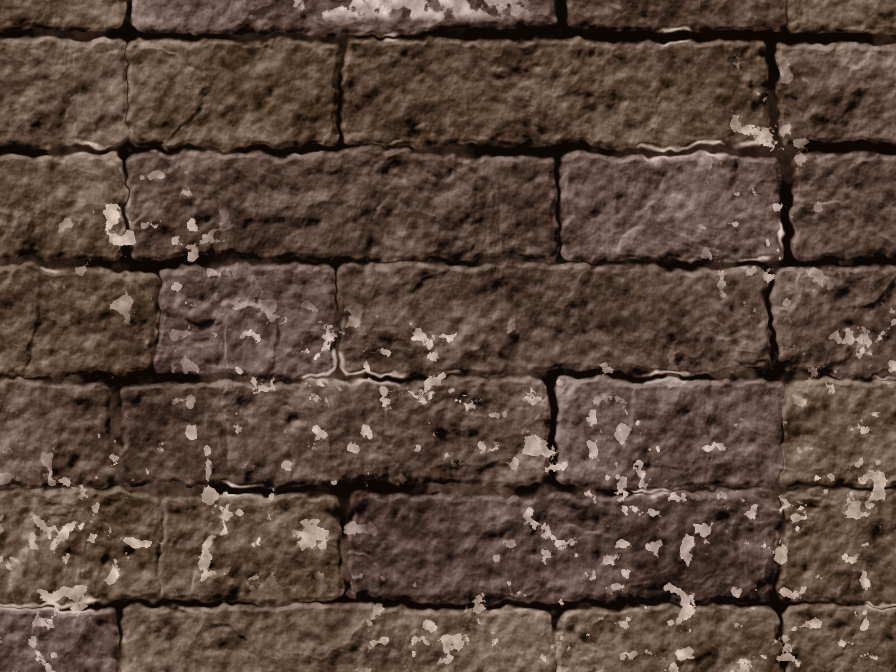
This texture is drawn by a Shadertoy shader. Its source:

```glsl
float hash(vec2 p) {
    return fract(sin(dot(p, vec2(127.1, 311.7))) * 43758.5453);
}

float noise(vec2 p) {
    vec2 i = floor(p), f = fract(p);
    f = f * f * (3.0 - 2.0 * f);
    return mix(mix(hash(i), hash(i + vec2(1, 0)), f.x),
               mix(hash(i + vec2(0, 1)), hash(i + vec2(1, 1)), f.x), f.y);
}

float fbm(vec2 p) {
    float sum = 0.0, amp = 0.5;
    for (int i = 0; i < 5; i++) {
        sum += amp * noise(p);
        p = mat2(1.6, 1.2, -1.2, 1.6) * p + 3.7;
        amp *= 0.5;
    }
    return sum;
}

vec2 wobble(vec2 p) {
    return vec2(noise(p), noise(p + 17.3)) - 0.5;
}

// Depth inside the brick from its joint centre line, then the brick id
vec3 brick(vec2 p) {
    vec2 size = vec2(0.646, 0.169);
    p += 0.012 * wobble(p * 9.0) + 0.010 * wobble(p * 38.0) + 0.006 * wobble(p * 95.0);

    float row = floor((p.y - 0.102) / size.y);
    float y = p.y - 0.102 - row * size.y;
    float even = mod(row + 1.0, 2.0);
    float s = (p.x - 0.182 + 0.02 * (hash(vec2(row, 3.0)) - 0.5)) / size.x - 0.5 * even;
    float cell = floor(s), x = (s - cell) * size.x;

    // Every second stretcher is split; the seam is open in one row of four
    float split = mod(cell, 2.0);
    float center = 0.34 + 0.08 * even * (hash(vec2(row, 8.0)) - 0.2);
    float middle = abs(x - center) + 0.008 * step(mod(row, 4.0), 2.5);
    float dx = min(x, size.x - x);
    dx = mix(dx, min(dx, middle), split);
    float dy = min(y, size.y - y);

    float depth = 0.02 - length(max(0.02 - vec2(dx, dy), 0.0));
    return vec3(depth, cell + 0.5 * split * step(center, x), row);
}

// Joints pinch and widen, opening more towards the top of the wall
float gapWidth(vec2 p) {
    return mix(0.0005, 0.0085, clamp(0.4 * p.y + 1.5 * noise(p * 7.0) - 0.4, 0.0, 1.0));
}

// Rounded body, broken ridges, chips and coarse grit
float height(vec2 p) {
    float body = smoothstep(0.0, 0.010, brick(p).x - gapWidth(p));
    vec2 q = p + 0.03 * wobble(p * 13.0);
    float ridges = abs(fbm(q * 11.0 + 4.0) - 0.48);
    float chips = smoothstep(0.50, 0.56, fbm(q * 8.0 + 23.0));
    return 0.007 * body + 0.035 * fbm(p * 18.0) - 0.045 * ridges
         + 0.006 * chips + 0.006 * noise(p * 85.0);
}

void mainImage(out vec4 fragColor, in vec2 fragCoord) {
    vec2 p = fragCoord / iResolution.y;
    vec2 toLight = vec2(-0.5, 0.87);
    vec3 b = brick(p);
    float gap = gapWidth(p);
    float grain = fbm(p * 75.0);

    // Relief lit from above, with short cast shadows
    float h = height(p);
    float slope = (h - height(p + toLight * 0.003)) / 0.003;
    float shadow = smoothstep(0.003, 0.013, height(p + toLight * 0.011) - h);
    float tone = 0.35 + 0.08 * (hash(b.yz) - 0.5);
    tone += 0.25 * (fbm(p * 5.0 + 9.0) - 0.48) + 0.3 * (grain - 0.48);
    tone += 0.16 * clamp(slope, -1.2, 1.2) - 0.17 * shadow;

    // Dark open joints, partly filled with mortar
    float joint = 1.0 - smoothstep(gap - 0.002, gap + 0.002, b.x);
    float mortar = smoothstep(0.5, 0.6, fbm(p * 12.0 + 31.0)) * (1.0 - 0.7 * p.y);
    tone = mix(tone, mix(0.05, 0.34 + 0.5 * (grain - 0.5), mortar), joint);

    // Small pale lime flecks in clusters, mortar lips and a crust along the top
    float cluster = smoothstep(0.55, 0.8, noise(p * 4.5 + 5.0) + 0.14 - 0.3 * p.y);
    float lime = smoothstep(0.62, 0.67, fbm(p * 42.0 + 13.0)) * cluster;
    float lip = smoothstep(0.005, 0.0, abs(b.x - gap - 0.002));
    lime = max(lime, lip * smoothstep(0.60, 0.68, fbm(p * 9.0 + 17.0)));
    float crust = smoothstep(0.965, 0.98, p.y) * smoothstep(0.33, 0.4, p.x)
                * smoothstep(0.82, 0.74, p.x);
    lime = max(lime, crust * smoothstep(0.46, 0.56, fbm(p * 45.0)));
    tone = mix(tone, 0.76 + 0.5 * (grain - 0.5), 0.95 * lime);

    // Brown tint that fades out in the shadows
    tone = clamp(tone, 0.05, 0.9);
    vec3 color = tone - vec3(0.0, 0.08, 0.13) * smoothstep(-0.1, 0.35, tone);
    color.b += 0.03 * (hash(b.yz + 5.0) - 0.5) * (1.0 - joint);
    fragColor = vec4(clamp(color, 0.0, 1.0), 1.0);
}
```
